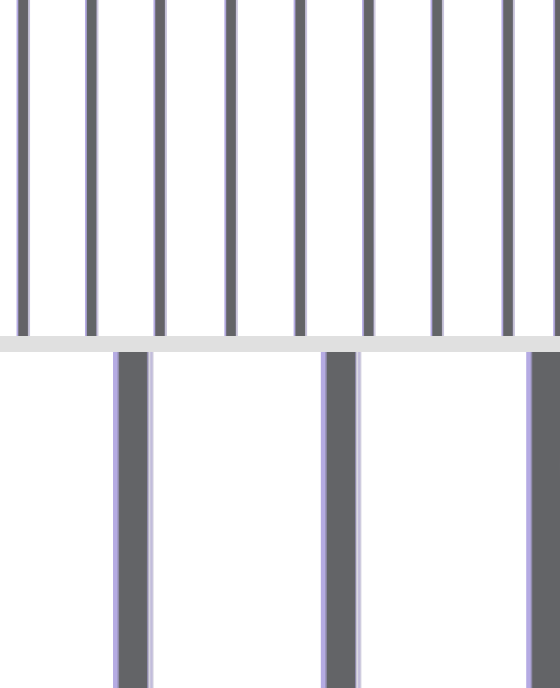
Top: the whole. Bottom: its middle third, enlarged.
Reproduce this pattern procedurally as a Shadertoy shader.

```glsl
// Vertical grey bars with thin lavender fringes on white.
// Bars sit on a nearly even pitch inside a wide tile of eight; the tile wraps
// with a narrower gap. Each bar is layered from antialiased bands.

// Lengths are percent of the canvas width.
const float TILE = 95.83;       // width of one group of eight bars
const float PITCH = 12.37;      // nominal bar spacing inside a group
const float START = 2.95;       // left edge of the first bar
const float DRIFT = 0.145;      // leftward shift per step of the spacing cycle
const float SLACK = 0.9;        // room for a bar to reach left of its cell

// Band limits measured from the left edge of a bar.
const float BAR_WIDTH = 2.42;
const float SHADE_LEFT = 0.27;
const float CORE_LEFT = 0.36;
const float CORE_RIGHT = 2.03;
const float SHADE_RIGHT = 2.11;
const float FRINGE_LEFT = 2.22;
const float FRINGE_RIGHT = 2.36;
const float TAPER = 0.07;       // narrowing of the core toward the bottom
const float WOBBLE = 0.025;     // unevenness of the core edge
const float TONE_SPREAD = 0.014;

const vec3 PAPER = vec3(1.0);
const vec3 CORE = vec3(0.385, 0.395, 0.402);
const vec3 SHADE = vec3(0.56, 0.54, 0.67);
const vec3 LAVENDER = vec3(0.71, 0.67, 0.89);
const vec3 SOFT_LAVENDER = vec3(0.76, 0.74, 0.86);
const vec3 PALE = vec3(0.86, 0.85, 0.89);

float hash(vec2 p) {
    return fract(sin(dot(p, vec2(127.1, 311.7))) * 43758.5453);
}

// Smooth noise along a bar, different for each seed.
float barNoise(float y, float seed) {
    float cell = floor(y);
    float t = smoothstep(0.0, 1.0, y - cell);
    return mix(hash(vec2(cell, seed)), hash(vec2(cell + 1.0, seed)), t);
}

// Coverage of the interval from a to b by a pixel of the given width.
float band(float x, float a, float b, float pixel) {
    float lo = max(x - 0.5 * pixel, a);
    float hi = min(x + 0.5 * pixel, b);
    return clamp((hi - lo) / pixel, 0.0, 1.0);
}

void mainImage(out vec4 fragColor, in vec2 fragCoord) {
    float pixel = 100.0 / iResolution.x;
    float x = fragCoord.x * pixel;
    float height = fragCoord.y / iResolution.y;

    // Position within the wrapping group, then within one bar
    float groupX = mod(x - START + SLACK, TILE) - SLACK;
    float index = floor((groupX + SLACK) / PITCH);
    float shift = DRIFT * mod(mod(index, 4.0), 3.0);
    float barX = groupX - index * PITCH + shift;

    // Slight taper, edge wear and tone change per bar
    float wear = WOBBLE * (barNoise(height * 9.0, index) - 0.5);
    float inset = TAPER * (1.0 - height) * hash(vec2(index, 4.0)) + wear;
    float tone = TONE_SPREAD * (hash(vec2(index, 9.0)) - 0.5);
    vec3 core = CORE + vec3(-tone, tone, 0.0);

    // Bands are disjoint, so their coverages add up exactly
    float coreRight = CORE_RIGHT - inset;
    vec3 color = PAPER;
    color += (LAVENDER - PAPER) * band(barX, 0.0, SHADE_LEFT, pixel);
    color += (SHADE - PAPER) * band(barX, SHADE_LEFT, CORE_LEFT, pixel);
    color += (core - PAPER) * band(barX, CORE_LEFT, coreRight, pixel);
    color += (SHADE - PAPER) * band(barX, coreRight, SHADE_RIGHT, pixel);
    color += (PALE - PAPER) * band(barX, SHADE_RIGHT, FRINGE_LEFT, pixel);
    color += (SOFT_LAVENDER - PAPER) * band(barX, FRINGE_LEFT, FRINGE_RIGHT, pixel);
    color += (PALE - PAPER) * band(barX, FRINGE_RIGHT, BAR_WIDTH, pixel);

    fragColor = vec4(color, 1.0);
}
```
